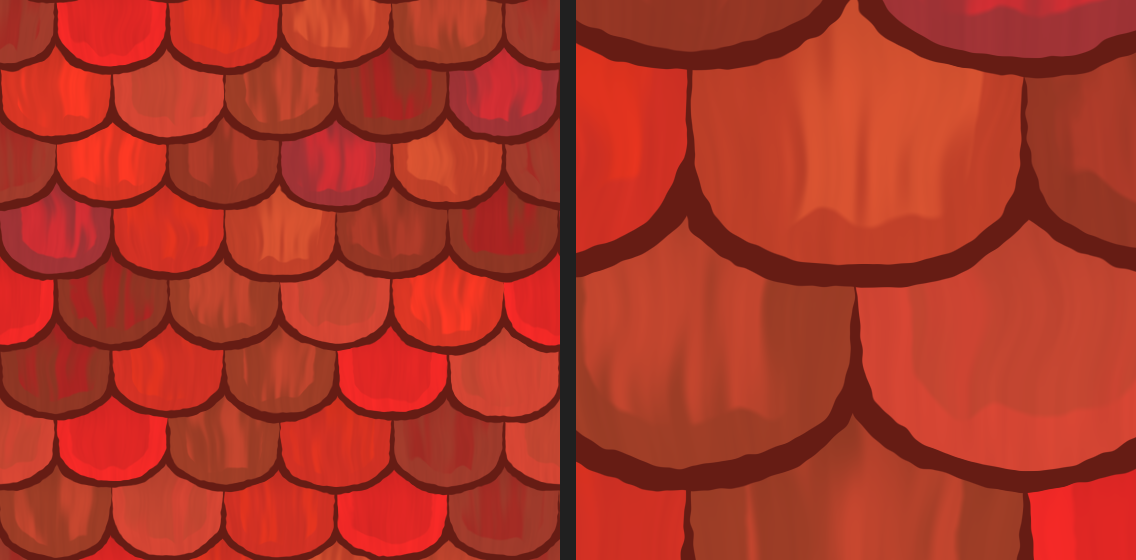
Left: the whole. Right: its middle third, enlarged.
Write a WebGL 2 fragment shader that draws this pattern.

```glsl
#version 300 es
precision highp float;
// Hand-painted scalloped roof tiles: 5 across, 8 rows, every other row shifted by half.
// Rows are painted from bottom to top, each tile being a round-bottomed distance shape
// with a wobbly dark outline and brush strokes seeded by its wrapped row and column.
uniform vec2 u_resolution;
out vec4 fragColor;

const vec2 TILES = vec2(5.0, 8.0);
const vec3 OUTLINE = vec3(0.40, 0.11, 0.08);

// Five colour families with two variants each: body, then brush strokes
const vec3 BODY[10] = vec3[10](
    vec3(0.62, 0.24, 0.15), vec3(0.58, 0.21, 0.14),
    vec3(0.75, 0.25, 0.16), vec3(0.83, 0.27, 0.20),
    vec3(0.82, 0.19, 0.14), vec3(0.85, 0.21, 0.14),
    vec3(0.95, 0.16, 0.15), vec3(0.63, 0.20, 0.21),
    vec3(0.56, 0.21, 0.14), vec3(0.63, 0.23, 0.17));
const vec3 STROKE[10] = vec3[10](
    vec3(0.76, 0.27, 0.18), vec3(0.68, 0.23, 0.16),
    vec3(0.84, 0.32, 0.19), vec3(0.76, 0.27, 0.19),
    vec3(0.88, 0.20, 0.12), vec3(0.98, 0.22, 0.14),
    vec3(0.86, 0.15, 0.14), vec3(0.82, 0.18, 0.20),
    vec3(0.66, 0.14, 0.13), vec3(0.64, 0.17, 0.14));

float hash(vec2 p) {
    return fract(sin(dot(p, vec2(127.1, 311.7))) * 43758.5453);
}

float noise(vec2 p) {
    vec2 i = floor(p), f = fract(p);
    f = f * f * (3.0 - 2.0 * f);
    return mix(mix(hash(i), hash(i + vec2(1, 0)), f.x),
               mix(hash(i + vec2(0, 1)), hash(i + 1.0), f.x), f.y);
}

// Signed distance to a tile with straight sides, half-elliptic foot at y = 0 and no top
float tileDistance(vec2 p, vec2 id) {
    float depth = 0.28 + 0.07 * hash(id + 3.1);
    vec2 radius = vec2(0.478 + 0.014 * smoothstep(0.2, 0.6, p.y), depth);
    vec2 q = vec2(abs(p.x) + 0.001, min(p.y - depth, 0.0));
    float k = length(q / radius);
    float d = k * (k - 1.0) / length(q / (radius * radius));
    vec2 seed = id * 7.3;
    return d + 0.022 * (noise(p * 8.0 + seed) - 0.5) + 0.010 * (noise(p * 26.0 + seed) - 0.5);
}

vec3 paintTile(vec2 p, vec2 id, float d) {
    // Each row deals every colour family once, in shuffled order
    float stride = 1.0 + floor(4.0 * hash(vec2(id.y, 5.7)));
    float family = mod(id.x * stride + floor(5.0 * hash(vec2(id.y, 1.9))), 5.0);
    int kind = 2 * int(family + 0.5) + int(step(0.55, hash(id + 8.4)));

    // Long, slightly bent vertical strokes, stopping at ragged round ends above the rim
    vec2 seed = id * 11.7;
    float bend = p.x * (1.0 - 0.25 * p.y) + 0.07 * noise(p * vec2(2.0, 4.0) + seed);
    float broad = noise(vec2(bend * 8.0, p.y * 1.6) + seed);
    float fine = noise(vec2(bend * 24.0, p.y * 3.0) + seed + 4.3);
    float bristle = noise(vec2(bend * 60.0, p.y * 4.0) + seed + 9.1);
    float rim = 0.05 + 0.13 * noise(vec2(bend * 9.0, 0.5) + seed);
    float inside = smoothstep(0.0, 0.025, -d - rim);
    float strokes = smoothstep(0.30, 0.62, 0.7 * broad + 0.3 * fine);
    if (kind == 6) strokes = 0.75 + 0.25 * strokes;

    vec3 color = mix(BODY[kind], STROKE[kind], strokes * inside);
    color *= 0.96 + 0.05 * fine + 0.03 * bristle;
    // Soft wash below the tiles above
    return color * (1.0 - 0.07 * smoothstep(0.45, 0.85, p.y));
}

void main() {
    vec2 grid = gl_FragCoord.xy / u_resolution * TILES - vec2(0.0, 0.083);
    float soft = 4.0 / min(u_resolution.x, u_resolution.y);
    vec3 color = OUTLINE;

    // Higher rows overlap lower ones
    for (int j = -1; j <= 1; j++) {
        float row = floor(grid.y) + float(j);
        float shift = 0.5 * (1.0 - mod(row, 2.0));
        float column = floor(grid.x - shift + 0.5);
        float nearest = 1e3, border = 1e3;
        vec2 tileId = vec2(0.0), tilePoint = vec2(0.0);

        // Nearest tile of this row, and the joint outline of its neighbours
        for (int i = -1; i <= 1; i++) {
            float c = column + float(i);
            vec2 id = mod(vec2(c, row), TILES);
            vec2 p = vec2(grid.x - c - shift, (grid.y - row) * 0.625);
            p -= (vec2(hash(id), hash(id + 6.2)) - 0.5) * vec2(0.014, 0.06);
            float d = tileDistance(p, id);
            border = min(border, d - 0.052 - 0.034 * noise(p * 5.0 + id * 3.7));
            if (d < nearest) {
                nearest = d;
                tileId = id;
                tilePoint = p;
            }
        }
        color = mix(color, OUTLINE, smoothstep(soft, -soft, border));
        vec3 tile = paintTile(tilePoint, tileId, nearest);
        color = mix(color, tile, smoothstep(soft, -soft, nearest));
    }
    fragColor = vec4(color, 1.0);
}
```
